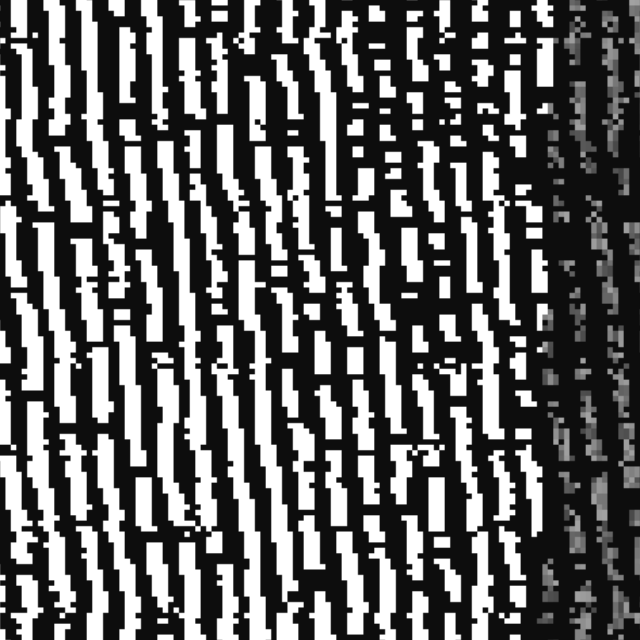
Give the GLSL for this texture, as a WebGL 1 fragment shader.

```glsl
precision highp float;
// Steep, broken white bars on a coarse black grid, with a dim grainy strip at the right.
uniform vec2 u_resolution;

#define CELLS 118.0      // grid cells across the canvas
#define PERIOD 6.0       // cells from bar to bar
#define SLANT 0.125      // cells of drift to the right per row down
#define BAND 15.15       // rows between the horizontal seams
#define SEAM_SHIFT 2.4   // sideways jump of the bars at a seam
#define WOBBLE 1.3       // sideways wander of the bars
#define JITTER 1.3       // sideways jump between the pieces of a bar
#define SEAM_NOISE 3.2   // raggedness close to a seam
#define SOFTNESS 0.27    // width of the edge blend, in cells
#define STRIP_START 98.5 // first column of the dim strip at the bottom
#define STRIP_LEAN 3.0   // columns it moves right towards the top
#define BLACK 0.05

float hash(vec2 p) {
  vec3 q = fract(vec3(p.xyx) * 0.1031);
  q += dot(q, q.yzx + 33.33);
  return fract((q.x + q.y) * q.z);
}

float valueNoise(vec2 p) {
  vec2 i = floor(p);
  vec2 f = smoothstep(0.0, 1.0, p - i);
  return mix(mix(hash(i), hash(i + vec2(1.0, 0.0)), f.x),
             mix(hash(i + vec2(0.0, 1.0)), hash(i + vec2(1.0, 1.0)), f.x), f.y);
}

// Brightness of one grid cell.
float cellTone(vec2 cell) {
  float row = CELLS - 1.0 - cell.y;
  float band = row / BAND - 0.42;
  float seam = smoothstep(0.34, 0.5, abs(fract(band) - 0.5));

  // Slanted bar coordinate, displaced per band and by a slow wander.
  float x = cell.x - row * SLANT;
  x += SEAM_SHIFT * (hash(vec2(floor(band), 7.0)) - 0.5);
  x += WOBBLE * (valueNoise(vec2(x / 12.0, row / 9.0) + 40.0) - 0.5);
  float bar = floor(x / PERIOD);

  // Each bar is a stack of pieces that sit a little left or right.
  float piece = floor(row / 6.5 + 5.0 * hash(vec2(bar, 3.0)));
  float sideStep = JITTER * (hash(vec2(bar + 130.0, piece)) - 0.5);
  float fromAxis = abs((fract(x / PERIOD) - 0.5) * PERIOD - sideStep);

  // Bars grow thinner and more broken towards the upper right.
  float sparse = smoothstep(0.2, 1.3, (cell.x + 0.7 * cell.y) / CELLS);
  float ragged = smoothstep(0.35, 0.75, valueNoise(cell / 7.0 + 70.0));
  float halfWidth = mix(1.52, 1.3, sparse);
  halfWidth += 0.4 * (hash(vec2(bar + 90.0, piece)) - 0.5);
  halfWidth += (0.2 + SEAM_NOISE * ragged * (0.12 + seam)) * (hash(cell + 11.0) - 0.5);
  float slice = floor(row / 1.7 + 5.0 * hash(vec2(bar, 5.0)));
  float gapChance = mix(0.03, 0.19, sparse) + 0.08 * seam;
  halfWidth -= 2.0 * step(hash(vec2(bar + 60.0, slice)), gapChance);
  float lit = step(fromAxis, halfWidth);

  // Dim strip: the same bars, with a random gray in each grain.
  float inStrip = step(STRIP_START + STRIP_LEAN * cell.y / CELLS, cell.x);
  float grain = hash(vec2(cell.x, floor(cell.y * 0.6)) + 200.0);
  float gray = mix(0.24, 0.62, grain) * step(0.18, hash(cell + 310.0));
  return mix(BLACK, 1.0, lit * mix(1.0, gray, inStrip));
}

void main() {
  // Blend the four nearest cells over a narrow edge.
  vec2 p = gl_FragCoord.xy / u_resolution * CELLS - 0.5;
  vec2 cell = floor(p);
  vec2 blend = clamp((p - cell - 0.5) / SOFTNESS + 0.5, 0.0, 1.0);
  float lower = mix(cellTone(cell), cellTone(cell + vec2(1.0, 0.0)), blend.x);
  float upper = mix(cellTone(cell + vec2(0.0, 1.0)), cellTone(cell + vec2(1.0, 1.0)), blend.x);
  gl_FragColor = vec4(vec3(mix(lower, upper, blend.y)), 1.0);
}
```
